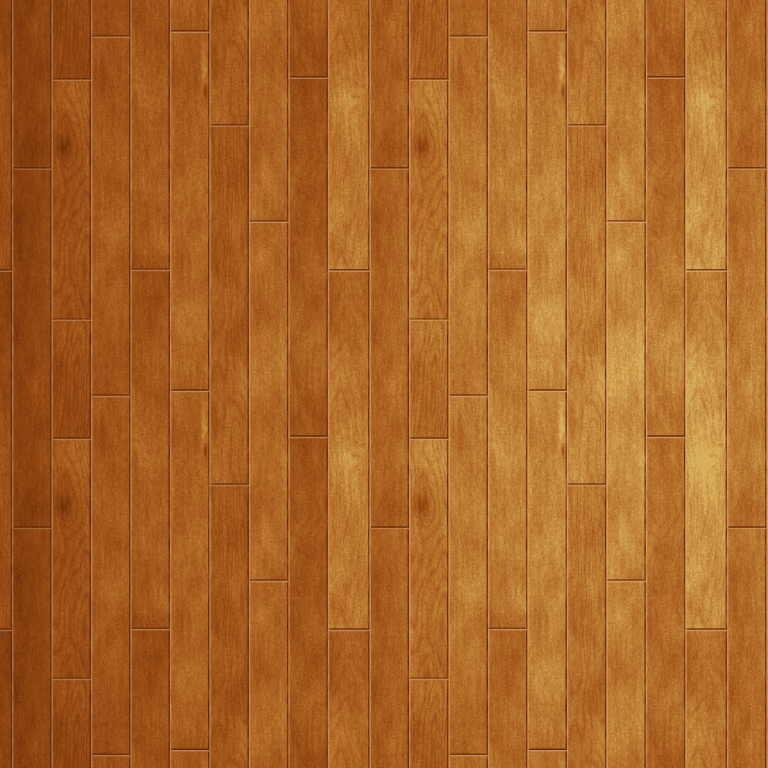
Write a WebGL 2 fragment shader that draws this texture.

```glsl
#version 300 es
precision highp float;
uniform vec2 u_resolution;
out vec4 fragColor;

const vec2 TILE = vec2(0.4655, 0.4677);
const float TILE_LEFT = 0.0157;
const float PLANK_WIDTH = 0.0514;
const float SHORT_CUT = 0.3125;
const vec3 GROOVE = vec3(0.36, 0.14, 0.04);
const vec3 BEVEL = vec3(0.88, 0.63, 0.41);

// Per column of one tile: joint height from the top, tone, shade at the plank head, figure strength
const float JOINT[9] = float[9](0.2195, 0.1036, 0.0476, 0.3512, 0.0411, 0.1635, 0.2885, 0.1010, 0.3523);
const float TONE[9] = float[9](-0.10, 0.03, 0.05, 0.06, 0.11, -0.08, 0.11, -0.11, 0.20);
const float HEAD[9] = float[9](0.06, 0.0, 0.0, 0.24, 0.0, 0.04, 0.04, 0.14, 0.34);
const float FIGURE[9] = float[9](0.3, 1.0, 0.2, 0.3, 0.3, 0.8, 0.3, 0.4, 0.6);

vec2 gradient(vec2 cell) {
  vec3 p = fract(cell.xyx * vec3(0.1031, 0.1030, 0.0973));
  p += dot(p, p.yzx + 33.33);
  float angle = 6.2832 * fract((p.x + p.y) * p.z);
  return vec2(cos(angle), sin(angle));
}

float noise(vec2 p) {
  vec2 i = floor(p), f = fract(p);
  vec2 s = f * f * f * (f * (f * 6.0 - 15.0) + 10.0);
  vec2 e = vec2(1.0, 0.0);
  float low = mix(dot(gradient(i), f), dot(gradient(i + e), f - e), s.x);
  float high = mix(dot(gradient(i + e.yx), f - e.yx), dot(gradient(i + 1.0), f - 1.0), s.x);
  return 1.4 * mix(low, high, s.y);
}

// Coverage of a thin line at distance d, kept faint when thinner than a pixel
float line(float d, float halfWidth, float pixel) {
  float cover = clamp((halfWidth + 0.5 * pixel - abs(d)) / pixel, 0.0, 1.0);
  return cover * min(1.0, 2.0 * halfWidth / pixel);
}

float signedEdge(float fromStart, float toEnd) {
  return fromStart < toEnd ? fromStart : -toEnd;
}

vec3 woodColor(float t) {
  t = clamp(t, -0.4, 1.25);
  return vec3(0.53, 0.25, 0.06) + t * vec3(0.25, 0.15, 0.05) + t * abs(t) * vec3(0.0, 0.16, 0.15);
}

// Warm light from the right, fading to a dark left side
float roomLight(vec2 uv) {
  float d = length((uv - vec2(0.88, 0.5)) * vec2(1.0, 0.8));
  return 1.0 - 0.84 * d - 0.14 * (1.0 - smoothstep(0.0, 0.12, uv.x));
}

// Streaks, blotches and contour figure in plank coordinates
float woodGrain(vec2 p, float seed, float figure, float knot) {
  vec2 q = p + seed * vec2(3.17, 5.43);
  float blotch = noise(q * vec2(20.0, 12.0)) + 0.5 * noise(q * vec2(48.0, 28.0));
  float streak = noise(q * vec2(220.0, 16.0)) + 0.8 * noise(q * vec2(140.0, 40.0));
  float fleck = 0.7 * noise(q * vec2(280.0, 130.0)) + noise(q * vec2(430.0, 390.0));
  float field = noise(q * vec2(24.0, 5.0)) + 0.15 * noise(q * vec2(70.0, 20.0));
  float rings = pow(0.5 + 0.5 * sin(36.0 * field + 11.0 * knot), 4.0);
  return 0.20 * blotch + 0.09 * streak + 0.16 * fleck - 0.20 * figure * (rings - 0.27);
}

// Soft oval spot
float spot(vec2 p, vec2 center, vec2 radius) {
  vec2 d = (p - center) / radius;
  return exp(-dot(d, d));
}

void main() {
  vec2 uv = gl_FragCoord.xy / u_resolution;
  float pixel = 1.0 / min(u_resolution.x, u_resolution.y);

  // Column in the tile; the last one is slightly wider
  float tileX = mod(uv.x - TILE_LEFT, TILE.x);
  int column = int(min(floor(tileX / PLANK_WIDTH), 8.0));
  float left = float(column) * PLANK_WIDTH;
  float right = column == 8 ? TILE.x : left + PLANK_WIDTH;

  // Position down the plank; column 1 holds a long and a short one
  float along = mod(1.0 - uv.y - JOINT[column], TILE.y);
  float plankLength = TILE.y;
  float seed = float(column) + 1.0;
  float tone = TONE[column];
  bool knotty = column == 1 && along < SHORT_CUT;
  if (column == 1) {
    plankLength = knotty ? SHORT_CUT : TILE.y - SHORT_CUT;
    if (!knotty) { along -= SHORT_CUT; seed = 10.0; tone -= 0.12; }
  }
  vec2 p = vec2(tileX - left, along);

  // Knot, pale split and tone step of single planks
  vec2 knotCenter = vec2(0.016, 0.088);
  float knot = knotty ? spot(p, knotCenter, vec2(0.021, 0.038)) : 0.0;
  float core = knotty ? spot(p, knotCenter, vec2(0.008, 0.011)) : 0.0;
  float crack = 0.004 * noise(vec2(along * 90.0, 2.0));
  float split = column == 4 ? spot(p, vec2(0.044 + crack, 0.05), vec2(0.004, 0.030)) : 0.0;
  float pit = column == 4 ? spot(p, vec2(0.046, 0.078), vec2(0.002, 0.007)) : 0.0;
  float stepTone = column == 5 ? 0.10 * smoothstep(0.299, 0.302, along) : 0.0;

  float t = roomLight(uv) + tone + stepTone + woodGrain(p, seed, FIGURE[column], knot);
  t -= HEAD[column] * (1.0 - smoothstep(0.0, 0.20, along));
  t -= (column == 3 ? 0.24 : 0.05) * smoothstep(plankLength - 0.04, plankLength, along);
  t += 0.35 * split - 0.6 * pit - 0.12 * knot - 0.40 * core;
  vec3 color = woodColor(t);

  // Fine worn grooves with a pale bevel beside them
  float side = signedEdge(p.x, right - tileX);
  float end = signedEdge(along, plankLength - along);
  float wear = 0.85 + 0.45 * noise(vec2(seed * 7.3, along * 60.0));
  float bevel = max(line(side - 0.0009, 0.0009, pixel), line(end - 0.0010, 0.0009, pixel));
  float groove = max(line(side + 0.0009, 0.0010, pixel), line(end + 0.0009, 0.0010, pixel));
  color = mix(color, GROOVE, 0.85 * wear * groove);
  color = mix(color, BEVEL * (0.75 + 0.3 * roomLight(uv)), 0.85 * wear * bevel);

  fragColor = vec4(color, 1.0);
}
```
